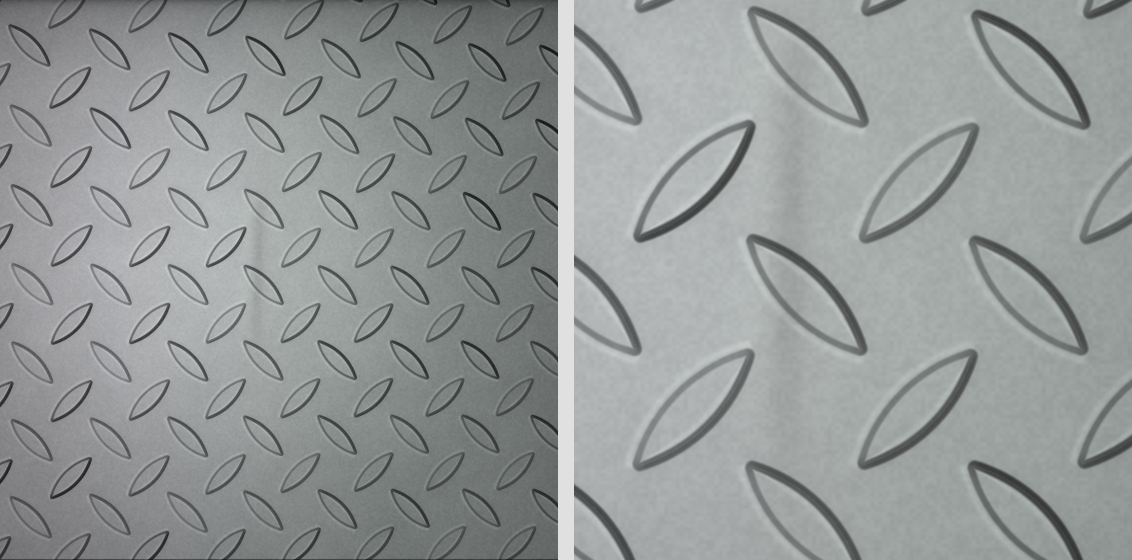
Left, the full canvas; right, a detail of the centre.
Write a Shadertoy shader that draws this texture.

```glsl
// Rubber tread plate: two interleaved lattices of raised lens-shaped ribs leaning
// opposite ways. A curved lattice map is inverted to find the nearest rib; each rim
// is shaded by facing, over a soft lamp glow with fine grain.
// Lengths are in percent of the canvas, with y running downward.

const vec2  PITCH        = vec2(13.4, 13.6);   // mean lattice step
const vec2  RIB          = vec2(1.12, 4.45);   // half width, half length
const float RIM          = 0.19;               // half thickness of the rim line
const float RIM_SHADOW   = 0.09;               // extra thickness on the shaded side
const float RIM_ROUND    = 0.18;               // blunts the rib tips
const float RIM_DARK     = 0.50;
const float RIM_LIGHT    = 0.055;
const float BASE_LEVEL   = 0.385;
const float GLOW_LEVEL   = 0.335;
const vec2  GLOW_CENTER  = vec2(34.0, 43.0);
const vec2  GLOW_RADIUS  = vec2(52.0, 56.0);
const float GRAIN        = 0.055;
const float MOTTLE       = 0.022;
const vec3  TINT_LEFT    = vec3(0.990, 0.990, 1.010);
const vec3  TINT_RIGHT   = vec3(0.965, 1.010, 0.990);

float hash(vec2 p) {
    vec3 q = fract(vec3(p.xyx) * 0.1031);
    q += dot(q, q.yzx + 33.33);
    return fract((q.x + q.y) * q.z);
}

float noise(vec2 p) {
    vec2 i = floor(p), f = fract(p);
    f = f * f * (3.0 - 2.0 * f);
    return mix(mix(hash(i), hash(i + vec2(1, 0)), f.x),
               mix(hash(i + vec2(0, 1)), hash(i + vec2(1, 1)), f.x), f.y);
}

// Bell curve of unit height.
float bell(float x, float radius) {
    x /= radius;
    return exp(-x * x);
}

// Lattice (column, row) to canvas, bowed and narrowing to the right.
vec2 latticeToCanvas(vec2 c) {
    float i = c.x, k = c.y;
    return vec2(5.74 + i * (14.25 - 0.143 * i)
                + k * (0.043 - 0.0365 * i) + k * k * (0.0193 * i - 0.043),
                50.8 + 0.04 * i
                + k * (14.04 - 0.209 * i + 0.013 * i * i) + k * k * (0.0085 * i - 0.0587));
}

vec2 canvasToLattice(vec2 p) {
    vec2 c = (p - vec2(5.7, 50.8)) / PITCH;
    for (int n = 0; n < 5; n++) c += (p - latticeToCanvas(c)) / PITCH;
    return c;
}

// Signed distance to a lens of half width s.x and half length s.y.
float lensDistance(vec2 p, vec2 s) {
    p = abs(p);
    float r = dot(s, s) / (2.0 * s.x), d = r - s.x;
    return (p.y - s.y) * d > p.x * s.y ? length(p - vec2(0, s.y))
                                       : length(p + vec2(d, 0)) - r;
}

// Brightness factor (x) and added highlight (y) of the nearest rib; lean is +1 or -1.
vec2 ribShade(vec2 p, vec2 lattice, float lean, float soft) {
    vec2 shift = lean > 0.0 ? vec2(0) : vec2(0.5);
    vec2 cell = round(lattice - shift) + shift;
    vec2 center = latticeToCanvas(cell);
    vec2 d = p - center;
    vec2 q = vec2(d.x - lean * d.y, d.x + lean * d.y) * 0.70711;  // across, along
    float scale = mix(1.08, 0.95, center.x / 100.0);
    float dist = lensDistance(q, RIB * scale) - RIM_ROUND;

    float shaded = smoothstep(-0.6, 0.6, q.x);
    float width = RIM + RIM_SHADOW * shaded;
    float rim = 1.0 - smoothstep(width - soft, width + soft, abs(dist));

    // Lamp direction and wear change the contrast from rib to rib.
    vec2 place = center / 100.0 - 0.5;
    float contrast = lean > 0.0 ? 1.0 + 0.35 * (place.x - place.y)
                                : 0.95 - 0.35 * place.x - 0.5 * place.x * place.y;
    contrast *= mix(0.82, 1.18, hash(cell * 2.0 + 40.0 + lean * 7.0));
    float dark = RIM_DARK * contrast * mix(0.62, 1.0, shaded) * rim;

    // Pale bevel inside the shaded edge and outside the lit edge.
    float bevel = dist + mix(-0.48, 0.48, shaded);
    float pale = RIM_LIGHT * bell(bevel, 0.21) * (1.0 - rim);
    float shadow = 0.07 * exp(-max(dist, 0.0) * 2.2) * step(0.0, dist) * shaded;
    return vec2(1.0 - dark - shadow, pale);
}

float lampLight(vec2 p) {
    vec2 g = (p - GLOW_CENTER) / GLOW_RADIUS;
    float level = BASE_LEVEL + GLOW_LEVEL * exp(-dot(g, g));
    level *= 1.0 - 0.17 * exp(-p.y / 7.0) - 0.22 * exp(-p.y / 0.8);   // top falloff
    level *= 1.0 - 0.45 * smoothstep(99.7, 99.95, p.y);              // bottom lip
    // Soft vertical crease near the middle.
    float x = p.x - 46.2 + 0.03 * (p.y - 48.0);
    float span = smoothstep(32.0, 40.0, p.y) * (1.0 - smoothstep(52.0, 66.0, p.y));
    return level + span * (0.02 * bell(x + 2.2, 1.6) - 0.06 * bell(x, 1.1));
}

void mainImage(out vec4 fragColor, in vec2 fragCoord) {
    vec2 p = fragCoord / iResolution.xy * 100.0;
    p.y = 100.0 - p.y;
    float soft = max(0.11, 75.0 / iResolution.y);

    vec2 lattice = canvasToLattice(p);
    vec2 ribs = ribShade(p, lattice, 1.0, soft);
    vec2 crossRibs = ribShade(p, lattice, -1.0, soft);

    float grain = noise(p * 4.3) * 0.6 + noise(p * 2.1 + 19.0) * 0.4 - 0.5;
    float mottle = noise(p * 0.13) + 0.5 * noise(p * 0.4 + 7.0) - 0.75;
    float level = lampLight(p) + GRAIN * grain + MOTTLE * mottle;
    level = level * ribs.x * crossRibs.x + ribs.y + crossRibs.y;

    vec3 tint = mix(TINT_LEFT, TINT_RIGHT, smoothstep(5.0, 75.0, p.x));
    fragColor = vec4(clamp(level * tint, 0.0, 1.0), 1.0);
}
```
